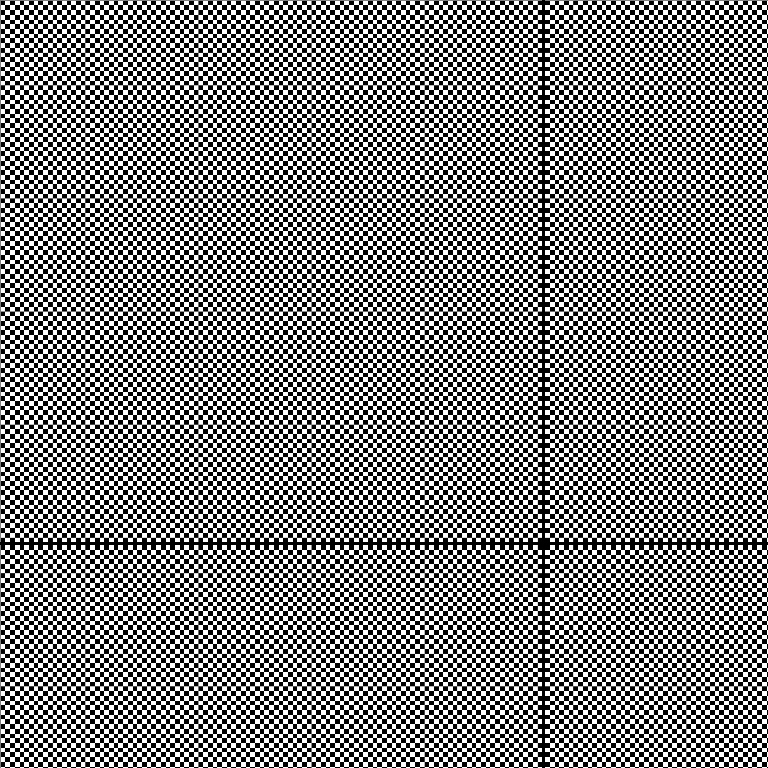
Reproduce this pattern procedurally as a WebGL 2 fragment shader.

```glsl
#version 300 es
precision highp float;
// Fine, crisp black and white checkerboard laid in large square tiles.
// Each axis is a steep square wave; the product of the two gives the checks.
// Every tile ends in a thin black seam on its right and lower sides.

#define TILE_CELLS 115.0     // checks across one tile
#define CHECKED_SIZE 0.70508 // part of the canvas that those checks span
#define SEAM_WIDTH 0.0039    // black strip that closes a tile
#define ORIGIN_SHIFT 0.00095 // start of the first tile
#define EDGE_SOFTNESS 0.06   // width of an edge ramp, as a part of a pixel
#define INK vec3(0.0)
#define PAPER vec3(1.0)

uniform vec2 u_resolution;
out vec4 fragColor;

// Square wave per axis: +1 in even cells, -1 in odd ones, with steep edges
vec2 squareWave(vec2 cell, float ramp) {
    vec2 side = 1.0 - 2.0 * mod(floor(cell), 2.0);
    vec2 edgeDistance = 0.5 - abs(fract(cell) - 0.5);
    return side * clamp(2.0 * edgeDistance / ramp, 0.0, 1.0);
}

// Coverage of the strips beyond the checked part of a tile
float seams(vec2 inTile, float ramp) {
    vec2 cover = clamp((inTile - CHECKED_SIZE) / ramp + 0.5, 0.0, 1.0);
    return max(cover.x, cover.y);
}

void main() {
    float pixel = 1.0 / min(u_resolution.x, u_resolution.y);
    float ramp = EDGE_SOFTNESS * pixel;
    vec2 p = vec2(gl_FragCoord.x, u_resolution.y - gl_FragCoord.y) * pixel;

    // Tiles, counted from the top left
    vec2 inTile = mod(max(p - ORIGIN_SHIFT, 0.0), CHECKED_SIZE + SEAM_WIDTH);

    // Checks, with ink in the first cell
    float cellsPerUnit = TILE_CELLS / CHECKED_SIZE;
    vec2 wave = squareWave(inTile * cellsPerUnit, ramp * cellsPerUnit);
    float paperAmount = 0.5 - 0.5 * wave.x * wave.y;

    // Seams on top
    paperAmount *= 1.0 - seams(inTile, ramp);
    fragColor = vec4(mix(INK, PAPER, paperAmount), 1.0);
}
```
